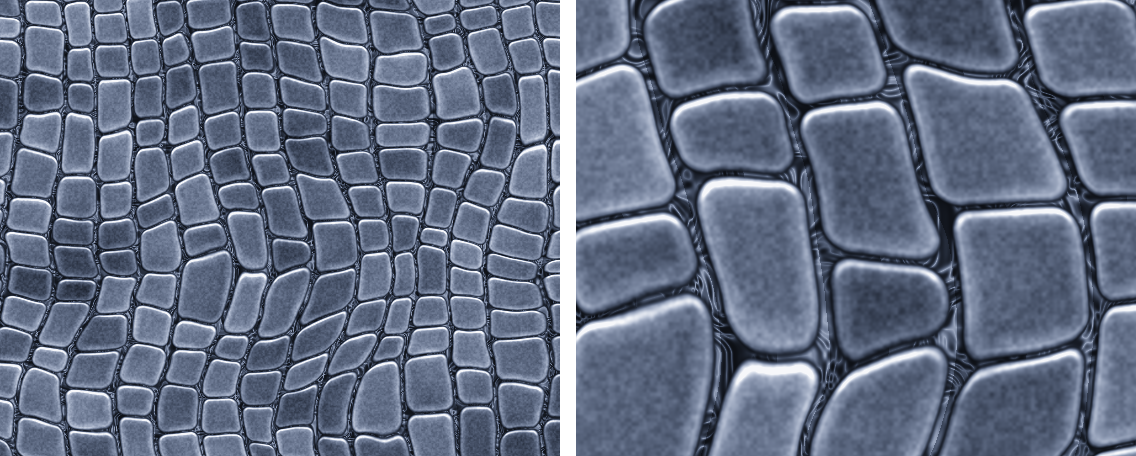
Left, the full canvas; right, a detail of the centre.
This texture is drawn by a WebGL 1 fragment shader. Its source:

```glsl
precision highp float;
// Embossed blue-grey reptile leather: warped columns of rounded scales.
// Jittered borders bound each scale; its edge distance drives the lit rim,
// the dark seams and the crinkled grooves. Noise adds dye patches and grain.
uniform vec2 u_resolution;

#define SCALE_SIZE vec2(0.0915, 0.0830)
#define SEAM vec2(0.0052, 0.0024)
#define CORNER 0.017
#define BEND 0.125
#define WOBBLE 0.010
#define COLUMN_JITTER 0.30
#define ROW_JITTER 0.46
#define ROW_TILT 0.26
#define BASE_TONE 0.385
#define GRAIN 0.17
#define GLINT 0.56

float hash(vec2 p) {
  vec3 q = fract(vec3(p.xyx) * 0.1031);
  q += dot(q, q.yzx + 33.33);
  return fract((q.x + q.y) * q.z);
}

float noise(vec2 p) {
  vec2 i = floor(p), f = fract(p);
  f = f * f * (3.0 - 2.0 * f);
  return mix(mix(hash(i), hash(i + vec2(1.0, 0.0)), f.x),
             mix(hash(i + vec2(0.0, 1.0)), hash(i + 1.0), f.x), f.y);
}

vec2 noise2(vec2 p) {
  return vec2(noise(p + 11.7), noise(p + 47.3)) - 0.5;
}

// Wavy border on the left of a column, in column units
float columnBorder(float column, float y) {
  return column + COLUMN_JITTER * (noise(vec2(column * 7.0 + 90.0, y * 0.45 + 20.0)) - 0.5);
}

// Tilted border below a scale, in row units
float rowBorder(float column, float row, float across) {
  vec2 id = vec2(column, row) + 60.0;
  float tilt = ROW_TILT * (hash(id + 31.0) - 0.4);
  return row + ROW_JITTER * (hash(id) - 0.5) + tilt * (across - 0.5);
}

// Blue tint is strongest in the middle tones
vec3 dye(float tone) {
  float t = clamp(tone, 0.05, 0.97);
  return vec3(t) + vec3(-0.05, 0.0, 0.10) * 4.0 * t * (1.0 - t);
}

void main() {
  float pixel = 1.0 / u_resolution.y;
  vec2 p = gl_FragCoord.xy * pixel;

  // Bend the whole hide, then make the edges uneven
  vec2 bent = p + BEND * noise2(p * 3.1) + WOBBLE * noise2(p * 21.0);
  vec2 g = bent / SCALE_SIZE;

  // Find the column and the row that hold this point
  float column = floor(g.x);
  column -= step(g.x, columnBorder(column, g.y));
  column += step(columnBorder(column + 1.0, g.y), g.x);
  float left = columnBorder(column, g.y);
  float right = columnBorder(column + 1.0, g.y);
  float across = (g.x - left) / (right - left);

  float y = g.y + 0.55 * hash(vec2(column + 80.0, 5.0));
  float row = floor(y);
  row -= step(y, rowBorder(column, row, across));
  row += step(rowBorder(column, row + 1.0, across), y);
  float bottom = rowBorder(column, row, across);
  float top = rowBorder(column, row + 1.0, across);

  // Distance inside the rounded scale; negative in the seams
  vec2 low = vec2(g.x - left, y - bottom) * SCALE_SIZE;
  vec2 high = vec2(right - g.x, top - y) * SCALE_SIZE;
  vec2 inset = min(low, high) - SEAM;
  vec2 edge = max(CORNER - inset, 0.0);
  float reach = length(edge);
  float d = CORNER - reach;
  vec2 side = step(high, low) * 2.0 - 1.0;
  vec2 normal = side * edge / max(reach, 0.0001);

  // Dyed face: tone per scale, broad patches, fine grain
  float patches = noise(p * 5.0 + 3.0) + 0.6 * noise(p * 17.0 + 9.0) - 0.8;
  float grain = 0.6 * noise(p * 230.0) + 0.4 * noise(p * 370.0 + 5.0) - 0.5;
  float face = BASE_TONE + 0.17 * (hash(vec2(column, row) + 140.0) - 0.5);
  face += 0.17 * patches + GRAIN * grain;

  // Worn pale band around the face, brightest glint on the upper lip
  float wear = 0.4 + 0.9 * noise(p * 34.0 + 2.0);
  float band = smoothstep(0.0, 0.005, d) * (1.0 - smoothstep(0.006, CORNER, d));
  face += 0.15 * band * wear;
  float lip = exp(-pow((d - 0.0028) / 0.0024, 2.0));
  float lit = 0.24 + 0.76 * smoothstep(0.2, 0.9, normal.y);
  face += GLINT * lip * lit * (0.55 + 0.5 * wear);
  float shade = smoothstep(0.3, 0.9, -normal.y) + 0.6 * smoothstep(0.4, 1.0, -normal.x);
  face -= 0.13 * shade * (1.0 - smoothstep(0.0, 0.005, d));

  // Crinkled groove with pale flecks, shadowed beside each scale
  float crease = 1.0 - abs(2.0 * noise(p * vec2(150.0, 105.0) + 8.0 * noise2(p * 40.0)) - 1.0);
  float groove = 0.10 + 0.55 * crease * crease * smoothstep(0.0, 0.004, -d);
  groove *= 1.0 - 0.4 * step(across, 0.5);

  float cover = smoothstep(-max(pixel, 0.0016), max(pixel, 0.0016) * 0.6, d);
  gl_FragColor = vec4(dye(mix(groove, face, cover)), 1.0);
}
```
